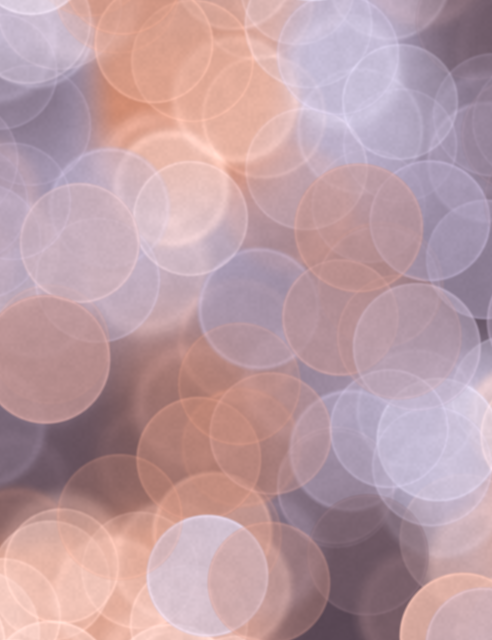
A Shadertoy shader for this background:

```glsl
const vec3 SHADOW = vec3(0.35, 0.28, 0.33);
const vec3 MAUVE  = vec3(0.50, 0.40, 0.44);
const vec3 AMBER  = vec3(0.82, 0.55, 0.45);
const vec3 LILAC  = vec3(0.70, 0.65, 0.76);
const vec3 BLUSH  = vec3(0.98, 0.84, 0.81);
const vec3 PEARL  = vec3(0.86, 0.84, 0.92);
const int LAYERS = 8;
const float CELL = 0.27;

vec4 hash4(vec2 p) {
    vec4 q = fract(p.xyxy * vec4(0.1031, 0.1030, 0.0973, 0.1099));
    q += dot(q, q.wzxy + 33.33);
    return fract((q.xxyz + q.yzzw) * q.zywx);
}

float valueNoise(vec2 p) {
    vec2 i = floor(p), f = fract(p);
    f = f * f * (3.0 - 2.0 * f);
    float low  = mix(hash4(i).x, hash4(i + vec2(1, 0)).x, f.x);
    float high = mix(hash4(i + vec2(0, 1)).x, hash4(i + vec2(1, 1)).x, f.x);
    return mix(low, high, f.y);
}

float softSpot(vec2 p, vec2 centre, float tightness) {
    vec2 d = p - centre;
    return exp(-tightness * dot(d, d));
}

// Broad drift of light: warmer low and left, dimmer in the lower right
float warmthAt(vec2 p) {
    float patches = smoothstep(0.15, 0.85, valueNoise(p * 2.6 + 11.0));
    return 0.1 + patches + 0.4 * (0.5 - p.x) + 0.3 * (0.6 - p.y);
}

float lightAt(vec2 p) {
    float patches = smoothstep(0.15, 0.85, valueNoise(p * 2.9 + 37.0));
    float spots = 0.5 * softSpot(p, vec2(0.12, 0.82), 16.0)
                + 0.25 * softSpot(p, vec2(0.78, 0.42), 25.0)
                - 0.5 * softSpot(p, vec2(0.92, 0.15), 20.0);
    return 0.12 + patches + 0.15 * (0.5 - p.x) + spots;
}

vec3 discTint(vec2 centre, vec2 rnd) {
    float warm  = smoothstep(0.32, 0.66, 0.6 * warmthAt(centre) + 0.4 * rnd.x);
    float light = 0.68 * lightAt(centre) + 0.32 * rnd.y;
    vec3 tint = mix(MAUVE, mix(LILAC, AMBER, warm), smoothstep(0.12, 0.42, light));
    return mix(tint, mix(PEARL, BLUSH, warm), smoothstep(0.5, 0.82, light));
}

// Translucent disc, shaded along one direction, with a thin bright rim
vec3 addDisc(vec3 col, vec3 tint, vec2 d, float radius, float blur, float alpha, float tilt) {
    float dist = length(d);
    float fill = 1.0 - smoothstep(radius - blur, radius + blur, dist);
    float shade = 0.9 + 0.12 * dot(d / radius, vec2(cos(tilt), sin(tilt)));
    float rim  = exp(-pow((dist - radius + blur) / (0.6 * blur + 0.001), 2.0));
    float ring = exp(-pow((dist - radius * 0.95) / 0.004, 2.0));
    col = mix(col, tint, fill * clamp(shade * alpha, 0.0, 1.0));
    return col + tint * (0.03 + 0.05 * alpha) * (rim + 0.25 * ring);
}

// One jittered grid of discs; a few are far denser than the rest
vec3 addLayer(vec3 col, vec2 p, float seed, float blur, float opacity) {
    vec2 shift = hash4(vec2(seed, 5.0)).xy;
    vec2 cell = floor(p / CELL + shift);
    for (int y = -1; y <= 1; y++)
    for (int x = -1; x <= 1; x++) {
        vec2 id = cell + vec2(x, y);
        vec4 place = hash4(id + seed * 17.0 + 60.0);
        vec4 look  = hash4(id + seed * 23.0 + 190.0);
        vec2 centre = (id + place.xy - shift) * CELL;
        float presence = mix(0.35, 0.75, clamp(lightAt(centre), 0.0, 1.0));
        if (place.w > presence) continue;
        float radius = mix(0.117, 0.132, place.z);
        float alpha = opacity * mix(0.3, 1.3, look.z * look.z);
        col = addDisc(col, discTint(centre, look.xy), p - centre, radius, blur, alpha, 6.283 * look.w);
    }
    return col;
}

void mainImage(out vec4 fragColor, in vec2 fragCoord) {
    vec2 p = fragCoord / iResolution.x;

    // Defocused ground
    vec3 glow = mix(LILAC, AMBER, smoothstep(0.25, 0.75, warmthAt(p)));
    vec3 col = mix(SHADOW, glow, smoothstep(0.0, 0.85, lightAt(p)));

    // Discs from soft and faint to crisp and dense
    for (int i = 0; i < LAYERS; i++) {
        float depth = float(i) / float(LAYERS - 1);
        float blur = mix(0.022, 0.0033, smoothstep(0.0, 0.55, depth));
        col = addLayer(col, p, float(i) + 1.0, blur, mix(0.4, 0.68, depth));
    }

    // Slight mottling inside the light
    col *= 1.0 + 0.03 * (valueNoise(p * 45.0) - 0.5) + 0.03 * (valueNoise(p * 160.0) - 0.5);
    fragColor = vec4(clamp(col, 0.0, 1.0), 1.0);
}
```
